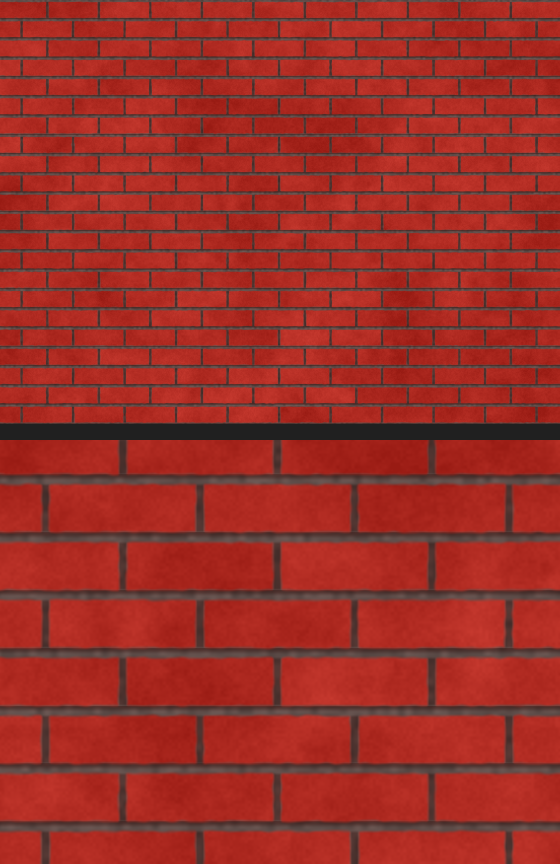
Top: the whole. Bottom: its middle third, enlarged.
Write a Shadertoy shader that draws this texture.

```glsl
// Red running-bond brick wall with soft grey mortar, stains and fine grain.

const float COURSES = 22.0;                       // brick rows down the canvas
const float BRICK_LENGTH = 2.672;                 // in course heights
const float FIRST_JOINT = 2.457;                  // x of a joint in the top course
const vec2 JOINT_HALF = vec2(0.068, 0.088);       // half widths: upright, level

const vec3 BRICK_DARK = vec3(0.60, 0.105, 0.075);
const vec3 BRICK_LIGHT = vec3(0.765, 0.215, 0.175);
const vec3 MORTAR = vec3(0.375, 0.305, 0.290);
const vec3 MORTAR_SHADOW = vec3(0.275, 0.165, 0.150);

float hash(vec2 p) {
    vec3 q = fract(p.xyx * 0.1031);
    q += dot(q, q.yzx + 33.33);
    return fract((q.x + q.y) * q.z);
}

float noise(vec2 p) {
    vec2 cell = floor(p), f = fract(p);
    f = f * f * (3.0 - 2.0 * f);
    float low = mix(hash(cell), hash(cell + vec2(1, 0)), f.x);
    float high = mix(hash(cell + vec2(0, 1)), hash(cell + vec2(1, 1)), f.x);
    return mix(low, high, f.y);
}

float fbm(vec2 p) {
    float sum = 0.0, weight = 0.5;
    for (int i = 0; i < 5; i++) {
        sum += weight * noise(p);
        p = mat2(1.6, 1.2, -1.2, 1.6) * p + 17.3;
        weight *= 0.5;
    }
    return sum / 0.96875;
}

float roundedBox(vec2 p, vec2 halfSize, float radius) {
    vec2 d = abs(p) - halfSize + radius;
    return length(max(d, 0.0)) + min(max(d.x, d.y), 0.0) - radius;
}

// Broad stains, a small tone per brick, and grain on the fired surface.
vec3 brickColor(vec2 p, vec2 id) {
    float stain = fbm(p * vec2(0.38, 0.27) + 41.0) - 0.5;
    float blotch = fbm(p * 1.5 + 73.0) - 0.5;
    float grain = noise(p * 9.0) + noise(p * 19.0 + 5.0) - 1.0;
    float tone = 0.54 + 1.0 * stain + 0.65 * blotch
               + 0.22 * (hash(id + 90.0) - 0.5) + 0.17 * grain;
    return mix(BRICK_DARK, BRICK_LIGHT, clamp(tone, 0.0, 1.15));
}

// Bricks shade the upper side of level joints and all of the upright ones.
vec3 mortarColor(vec2 p, vec2 local, vec2 halfSize) {
    float below = fract(local.y + 0.5 + JOINT_HALF.y);
    float shade = 1.0 - smoothstep(0.02, 0.12, below);
    float upright = smoothstep(-0.02, 0.03, abs(local.x) - halfSize.x)
                  * (1.0 - smoothstep(-0.04, 0.03, abs(local.y) - halfSize.y));
    float grain = 0.86 + 0.28 * noise(p * 8.0 + 29.0);
    return mix(MORTAR, MORTAR_SHADOW, max(0.85 * shade, 0.75 * upright)) * grain;
}

void mainImage(out vec4 fragColor, in vec2 fragCoord) {
    // Course units, with y running down from the top edge.
    vec2 p = vec2(fragCoord.x, iResolution.y - fragCoord.y) * COURSES / iResolution.y;
    p.y -= 0.015;
    float pixel = COURSES / iResolution.y;

    // Every other course shifts by half a brick.
    float row = floor(p.y);
    float along = (p.x - FIRST_JOINT) / BRICK_LENGTH + 0.5 * mod(row, 2.0);
    vec2 id = vec2(floor(along), row);
    vec2 local = vec2((fract(along) - 0.5) * BRICK_LENGTH, fract(p.y) - 0.5);

    // Slightly worn brick outline with a soft edge.
    vec2 halfSize = vec2(0.5 * BRICK_LENGTH, 0.5) - JOINT_HALF;
    float edge = roundedBox(local, halfSize, 0.035) + 0.035 * (noise(p * 6.0) - 0.5);
    float soft = max(0.7 * pixel, 0.04);
    float brick = 1.0 - smoothstep(-soft, soft, edge);

    vec3 color = mix(mortarColor(p, local, halfSize), brickColor(p, id), brick);
    fragColor = vec4(color, 1.0);
}
```
